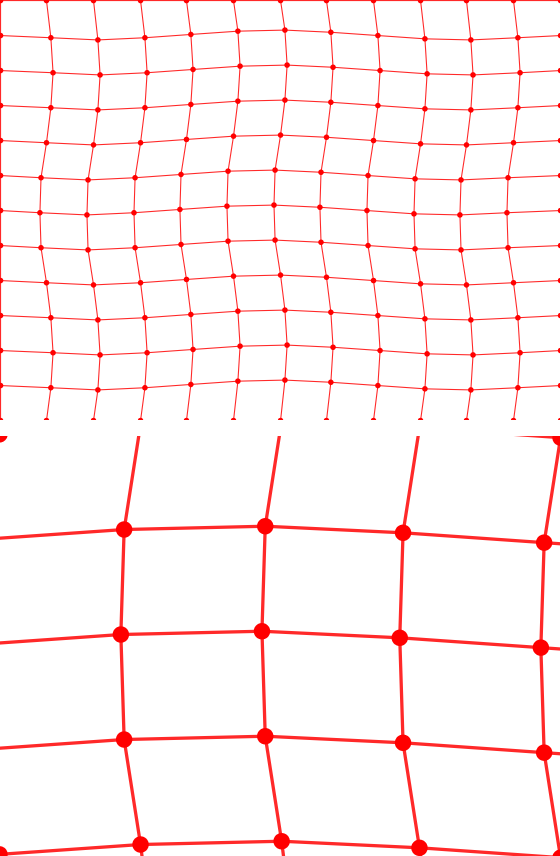
Top, the full canvas; bottom, a detail of the centre.
Reproduce this pattern procedurally as a WebGL 2 fragment shader.

```glsl
#version 300 es
precision highp float;
// A wavy net of thin red lines, 12 by 12 cells, with a round dot at every knot.

uniform vec2 u_resolution;
out vec4 fragColor;

const vec2 CANVAS = vec2(512.0, 384.0);   // design units
const vec2 CELLS = vec2(12.0);
const vec2 WAVE_SIZE = vec2(6.0, 4.1);
const vec2 WAVE_STEP = vec2(0.7853982, 0.8);  // radians per row, per column
const float LINE_WIDTH = 1.0;
const float LINE_OPACITY = 0.84;
const float DOT_RADIUS = 2.5;
const vec3 PAPER = vec3(1.0);
const vec3 RED = vec3(1.0, 0.0, 0.0);

// Knot position: rows sway sideways, columns sway vertically, the rim stays fixed.
vec2 knot(vec2 id) {
    bool inside = all(greaterThan(id, vec2(0.5))) && all(lessThan(id, CELLS - 0.5));
    vec2 sway = inside ? WAVE_SIZE * sin(id.yx * WAVE_STEP) : vec2(0.0);
    vec2 rest = id * CANVAS / CELLS;
    return floor(rest + 0.001) + floor(sway + 0.001) + 0.5;
}

float segmentDistance(vec2 p, vec2 a, vec2 b) {
    vec2 ab = b - a;
    float t = clamp(dot(p - a, ab) / dot(ab, ab), 0.0, 1.0);
    return length(p - a - ab * t);
}

// Smooth coverage of a shape reaching out to the given radius.
float coverage(float dist, float radius, float pixel) {
    return clamp(0.5 + (radius - dist) / pixel, 0.0, 1.0);
}

void main() {
    vec2 uv = gl_FragCoord.xy / u_resolution;
    vec2 p = vec2(uv.x, 1.0 - uv.y) * CANVAS;
    float pixel = CANVAS.y / u_resolution.y;
    vec2 home = floor(p * CELLS / CANVAS);

    // Nearest thread and nearest knot among the surrounding cells
    float lineDist = 1e5;
    float dotDist = 1e5;
    for (int j = -1; j <= 2; j++) {
        for (int i = -1; i <= 2; i++) {
            vec2 id = home + vec2(i, j);
            if (any(lessThan(id, vec2(0.0))) || any(greaterThan(id, CELLS))) continue;
            vec2 here = knot(id);
            dotDist = min(dotDist, length(p - here));
            if (id.x < CELLS.x) {
                lineDist = min(lineDist, segmentDistance(p, here, knot(id + vec2(1.0, 0.0))));
            }
            if (id.y < CELLS.y) {
                lineDist = min(lineDist, segmentDistance(p, here, knot(id + vec2(0.0, 1.0))));
            }
        }
    }

    // Threads first, solid dots on top
    vec3 color = mix(PAPER, RED, LINE_OPACITY * coverage(lineDist, 0.5 * LINE_WIDTH, pixel));
    color = mix(color, RED, coverage(dotDist, DOT_RADIUS, pixel));
    fragColor = vec4(color, 1.0);
}
```
